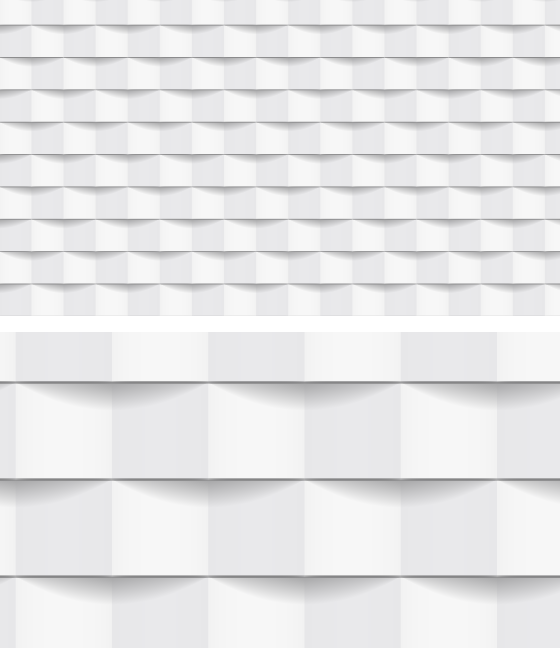
Top, the full canvas; bottom, a detail of the centre.
Give the GLSL for this pattern, as a WebGL 1 fragment shader.

```glsl
precision highp float;
// Rows of folded white paper panels, staggered by half a tile per row.
// Each tile has a lit and a shaded facet; the row above casts a bowed soft
// shadow that is deepest at the fold, under a thin dark edge.

uniform vec2 u_resolution;

// Lengths are in canvas heights; SHADOW_DEPTH is in row heights.
#define TILE_WIDTH 0.2031
#define ROW_HEIGHT 0.1024
#define FIRST_CORNER 0.0995
#define FIRST_EDGE 0.0794
#define EDGE_WIDTH 0.0026
#define SHADOW_DEPTH 0.29
#define LIT_COLOUR vec3(0.968, 0.968, 0.968)
#define SHADED_COLOUR vec3(0.912, 0.912, 0.920)
#define SHADOW_COLOUR vec3(0.645, 0.645, 0.650)
#define EDGE_COLOUR vec3(0.520, 0.520, 0.525)

// Coverage of a shape from its inside-positive distance.
float coverage(float inside, float pixel) {
  return clamp(0.5 + inside / pixel, 0.0, 1.0);
}

// Two facets per tile, each dimming slightly towards its creases.
vec3 facets(float across, float pixel) {
  float toCrease = 0.25 - abs(fract(across + 0.25) - 0.5);
  float lit = coverage(toCrease * TILE_WIDTH, pixel);
  float offCentre = abs(2.0 * fract(2.0 * across) - 1.0);
  float dimming = mix(0.007, 0.020, lit) * pow(offCentre, 3.0);
  return mix(SHADED_COLOUR, LIT_COLOUR, lit) - dimming;
}

// Shadow strength: full below the edge, zero past the bowed lower limit.
float castShadow(float below, float fold) {
  float depth = SHADOW_DEPTH * (1.0 - (1.0 - fold) * (1.0 - fold));
  float fade = clamp(1.0 - below / max(depth, 0.001), 0.0, 1.0);
  return mix(0.45, 1.0, fold) * fade;
}

void main() {
  vec2 position = gl_FragCoord.xy / u_resolution.y;
  float pixel = 1.0 / u_resolution.y;

  // Tile coordinates: rows count downwards, odd rows shift by half a tile.
  float down = (1.0 - position.y - FIRST_EDGE) / ROW_HEIGHT;
  float row = floor(down);
  float below = down - row;
  float across = fract((position.x - FIRST_CORNER) / TILE_WIDTH
                       + 0.5 * mod(row, 2.0));
  float fold = 1.0 - abs(2.0 * across - 1.0);

  vec3 colour = facets(across, pixel);
  colour = mix(colour, SHADOW_COLOUR, castShadow(below, fold));

  // Thin dark edge between rows, a little fainter at the tile corners.
  float edgeDistance = min(below, 1.0 - below) * ROW_HEIGHT;
  float edge = coverage(0.5 * EDGE_WIDTH - edgeDistance, pixel);
  float corner = abs(2.0 * fract(2.0 * across) - 1.0);
  colour = mix(colour, EDGE_COLOUR, edge * (1.0 - 0.35 * pow(corner, 6.0)));

  gl_FragColor = vec4(colour, 1.0);
}
```
